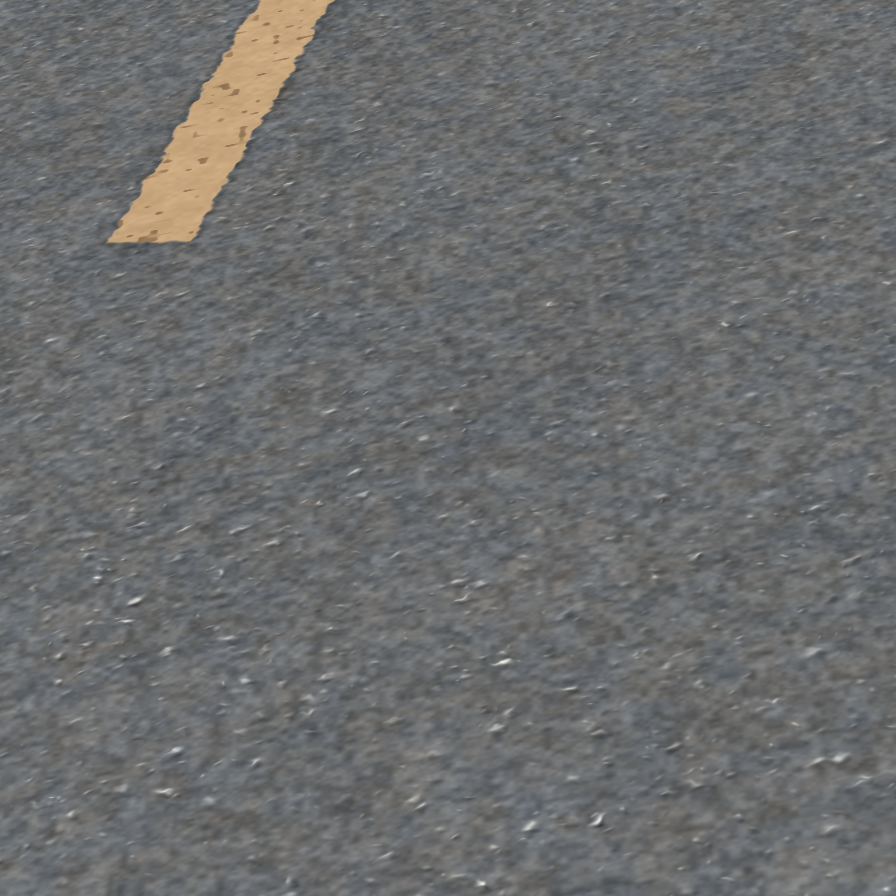
Write a Shadertoy shader that draws this texture.

```glsl
// Worn grey asphalt seen at a slant, with the end of a faded ochre lane stripe.
// Layered value noise on a foreshortened ground plane makes the grain; scattered
// soft ellipses with small shadows make the pale stone chips.

float hash(vec2 p) {
    vec3 q = fract(vec3(p.xyx) * 0.1031);
    q += dot(q, q.yzx + 33.33);
    return fract((q.x + q.y) * q.z);
}

float noise(vec2 p) {
    vec2 cell = floor(p), f = fract(p);
    f = f * f * (3.0 - 2.0 * f);
    return mix(mix(hash(cell), hash(cell + vec2(1, 0)), f.x),
               mix(hash(cell + vec2(0, 1)), hash(cell + vec2(1, 1)), f.x), f.y);
}

// Centred noise, about -0.5 to 0.5
float grain(vec2 p) { return noise(p + 70.0) - 0.5; }

// Foreshortened ground coordinates, tilted so that grains rise to the right
vec2 groundPlane(vec2 uv) {
    float depth = 2.1 / (2.6 - uv.y + 0.2 * (uv.x - 0.5));
    return vec2((uv.x - 0.5) * depth, 4.2 * depth) + 3.0;
}

// Pale chips: x is the light they add, y the shadow at their lower right
vec2 chips(vec2 p, float share) {
    vec2 cell = floor(p), result = vec2(0);
    for (int j = -1; j <= 1; j++)
    for (int i = -1; i <= 1; i++) {
        vec2 id = cell + vec2(i, j);
        if (hash(id + 11.7) > share) continue;
        vec2 centre = id + 0.2 + 0.6 * vec2(hash(id + 3.1), hash(id + 57.3));
        vec2 size = vec2(mix(0.16, 0.42, hash(id + 91.9)), mix(0.14, 0.28, hash(id + 23.5)));
        vec2 d = p - centre;
        d.y -= d.x * (hash(id + 41.3) - 0.4);
        float strength = pow(hash(id + 77.7), 3.0);
        vec2 lit = d / size;
        vec2 shade = (d - vec2(0.2, -0.42)) / size;
        result.x = max(result.x, strength * exp(-dot(lit, lit) * 1.3));
        result.y = max(result.y, sqrt(strength) * exp(-dot(shade, shade)));
    }
    return result;
}

vec3 asphalt(vec2 uv, vec2 ground) {
    // Grain, from broad patches down to fine grit
    float tone = 0.028 * grain(ground * 7.0)
               + 0.075 * grain(ground * 52.0)
               + 0.125 * grain(ground * 105.0 + 19.0)
               + 0.060 * grain(ground * 200.0 + 43.0);
    vec3 color = vec3(0.412, 0.419, 0.424) + tone;

    // Faint blue and brown blotches
    float warmth = grain(ground * 26.0 + 130.0) + 0.7 * grain(ground * 80.0 + 210.0);
    color += warmth * vec3(0.024, 0.002, -0.024);

    // Chips are stronger close by, and gather in loose patches
    float patches = 0.6 + 0.8 * noise(ground * 9.0 + 31.0);
    vec2 warp = 0.35 * vec2(grain(ground * 130.0), grain(ground * 130.0 + 60.0));
    vec2 large = chips(ground * 46.0 + warp, 0.22);
    vec2 small = chips(ground * 78.0 + warp + 300.0, 0.28);
    float nearness = mix(1.15, 0.65, uv.y);
    color += patches * nearness * (0.36 * large.x + 0.20 * small.x) * vec3(1.0, 0.98, 0.93);
    color -= patches * nearness * (0.09 * large.y + 0.05 * small.y);
    return color;
}

vec3 paint(vec2 ground) {
    vec3 color = vec3(0.785, 0.652, 0.492);
    color += 0.05 * grain(ground * 30.0) + 0.05 * grain(ground * 110.0);
    float nicks = smoothstep(0.80, 0.95, noise(ground * vec2(60.0, 75.0) + 15.0));
    return color - nicks * vec3(0.20, 0.19, 0.16);
}

// Signed distance to the slanted stripe, negative inside
float stripe(vec2 uv, vec2 ground) {
    float rise = uv.y - 0.73;
    float left = 0.121 + 0.622 * rise;
    float right = 0.213 + 0.585 * rise;
    float sides = max(left - uv.x, uv.x - right) * 0.85;
    float ragged = 0.006 * grain(ground * 45.0) + 0.004 * grain(ground * 110.0);
    return max(sides + ragged, -rise + 0.4 * ragged);
}

void mainImage(out vec4 fragColor, in vec2 fragCoord) {
    vec2 uv = fragCoord / iResolution.xy;
    vec2 ground = groundPlane(uv);
    vec3 color = asphalt(uv, ground);

    // Stripe with a thin dark rim
    float d = stripe(uv, ground);
    color -= 0.06 * exp(-pow((d - 0.003) / 0.003, 2.0));
    color = mix(paint(ground), color, smoothstep(-0.002, 0.0015, d));

    fragColor = vec4(color, 1.0);
}
```
